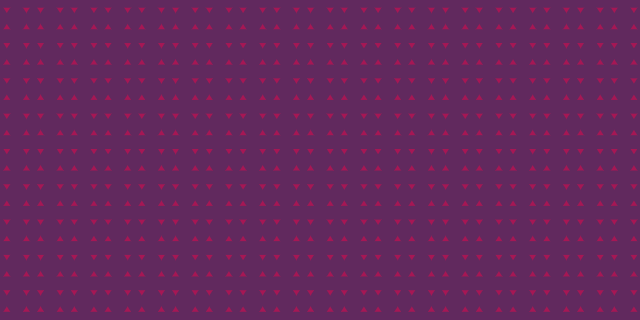
A Shadertoy shader for this pattern:

```glsl
// Lengths are fractions of the canvas height
#define PERIOD vec2(0.10547, 0.11035)
#define GROUP_CENTER vec2(-0.0008, 0.0594)
#define COLUMN_OFFSET 0.0221
#define TIP_OFFSET 0.0172
#define TRIANGLE_HEIGHT 0.0164
#define TRIANGLE_HALF_WIDTH 0.0105
#define PLUM vec3(0.38, 0.16, 0.37)
#define CRIMSON vec3(0.65, 0.09, 0.33)

// Signed distance to a triangle with its tip at the origin and its base above
float triangleDistance(vec2 p) {
    vec2 sideNormal = normalize(vec2(TRIANGLE_HEIGHT, -TRIANGLE_HALF_WIDTH));
    float side = dot(vec2(abs(p.x), p.y), sideNormal);
    return max(side, p.y - TRIANGLE_HEIGHT);
}

// Offset from the nearest group center, mirrored into one quadrant
vec2 foldIntoGroup(vec2 p) {
    vec2 cell = (p - GROUP_CENTER) / PERIOD;
    return abs(fract(cell + 0.5) - 0.5) * PERIOD;
}

void mainImage(out vec4 fragColor, in vec2 fragCoord) {
    vec2 p = fragCoord / iResolution.y;
    float pixel = 1.0 / iResolution.y;

    // Four triangles per group, tips facing the horizontal mirror axis
    vec2 local = foldIntoGroup(p) - vec2(COLUMN_OFFSET, TIP_OFFSET);
    float coverage = clamp(0.5 - triangleDistance(local) / pixel, 0.0, 1.0);

    fragColor = vec4(mix(PLUM, CRIMSON, coverage), 1.0);
}
```
